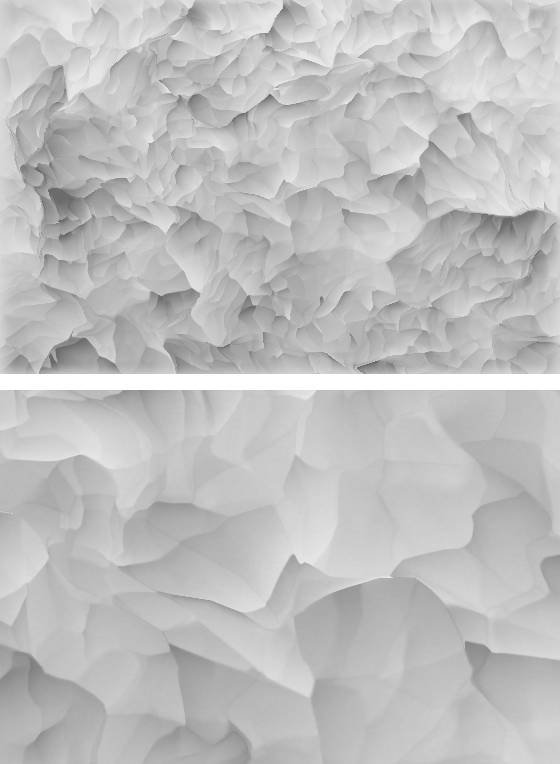
Top: the whole. Bottom: its middle third, enlarged.
Reproduce this texture procedurally as a WebGL 1 fragment shader.

```glsl
precision highp float;
// Crumpled grey paper lit from above: layers of cellular facets, each tilted
// and rolled about its own axis, are summed as slopes and shaded by a light.
// Zigzag shears kink the folds; layered sines vary how crumpled a patch is.

uniform vec2 u_resolution;

const int LAYERS = 5;
const vec2 LIGHT_DIR = vec2(-0.34, 0.94);
const float LOW_TONE = 0.705;
const float HIGH_TONE = 0.81;
const float BORDER_TONE = 0.865;

vec2 hash2(vec2 cell, float seed) {
  vec2 k = vec2(dot(cell, vec2(127.1, 311.7)), dot(cell, vec2(269.5, 183.3)));
  return fract(sin(k + seed * 17.31) * 43758.5);
}

mat2 turn(float angle) {
  float c = cos(angle), s = sin(angle);
  return mat2(c, s, -s, c);
}

// Straight-sided wave, so that sheared lines kink instead of curving.
float zigzag(float x) {
  return abs(fract(x) - 0.5);
}

vec2 kink(vec2 p) {
  float freq = 1.9;
  for (int i = 0; i < 4; i++) {
    p.x += 0.24 / freq * zigzag(freq * p.y + 0.37 * freq);
    p = turn(1.15) * p;
    freq *= 1.9;
  }
  return p;
}

// Smooth 0..1 variation over the sheet.
float patches(vec2 p, float seed) {
  float s = sin(p.x * 5.1 + seed * 2.3 + 1.7 * sin(p.y * 4.7 + seed));
  s += sin(p.y * 7.3 - p.x * 3.9 + seed * 4.7);
  return smoothstep(-1.5, 1.5, s);
}

// Cellular facets: xy is the blended slope, z is the crease strength.
vec3 facets(vec2 p, float sharpness, float seed) {
  vec2 base = floor(p);
  vec2 slope = vec2(0.0);
  float total = 0.0, peak = 0.0;
  for (int j = -1; j <= 1; j++) {
    for (int i = -1; i <= 1; i++) {
      vec2 cell = base + vec2(float(i), float(j));
      vec2 offset = p - cell - 0.06 - 0.88 * hash2(cell, seed);
      vec2 traits = hash2(cell, seed + 5.0);
      vec2 tilt = hash2(cell, seed + 9.0) - 0.5;
      // The facet rolls about one axis, most steeply beside its creases.
      vec2 axis = turn(6.283 * traits.y) * vec2(1.0, 0.0);
      float across = dot(offset, axis);
      vec2 roll = axis * across * (0.4 + 2.4 * abs(across));
      float reach = dot(offset, offset) + 0.12 * traits.x;
      float weight = exp(sharpness * (0.3 - reach));
      slope += weight * (0.6 * tilt - roll);
      total += weight;
      peak = max(peak, weight);
    }
  }
  return vec3(slope / total, 1.0 - peak / total);
}

// Sum of lit facet layers, from large folds to small wrinkles.
float crumple(vec2 p) {
  vec2 q = kink(p);
  vec2 stretch = vec2(0.7, 1.35);
  float scale = 3.1, strength = 0.1, light = 0.0;
  for (int i = 0; i < LAYERS; i++) {
    float seed = float(i) + 1.0;
    float rough = patches(p, seed);
    mat2 spin = turn(seed * 1.9);
    vec3 f = facets(spin * q * scale * stretch, mix(12.0, 70.0, rough), seed);
    float gain = strength * mix(0.35, 1.4, rough);
    // The kinked plane is turned by 4.6 in all, so the light turns with it.
    vec2 light_dir = spin * turn(4.6) * LIGHT_DIR;
    light += gain * (dot(f.xy, light_dir) - 0.4 * rough * f.z);
    // Larger folds displace the smaller ones, so wrinkles break along them.
    q += 0.13 / scale * f.xy * spin;
    scale *= 1.72;
    strength *= 0.91;
  }
  return light;
}

// Fine paper fibre.
float grain(vec2 p) {
  return hash2(floor(p * 340.0), 3.0).x - 0.5;
}

void main() {
  vec2 p = gl_FragCoord.xy / u_resolution.y;
  vec2 size = vec2(u_resolution.x / u_resolution.y, 1.0);

  // Broad light falls off toward the lower left.
  float tone = mix(LOW_TONE, HIGH_TONE, smoothstep(0.0, 1.0, p.y));
  tone += 0.025 * (p.x / size.x - 0.5);

  // Compressed highlights and deeper shadows.
  float light = crumple(p);
  tone += light - 1.6 * light * light;
  tone += 0.01 * grain(p);

  // Pale, faded rim of the sheet.
  vec2 rim = min(p, size - p);
  float inside = smoothstep(-0.03, 0.05, rim.x) * smoothstep(-0.03, 0.03, rim.y);
  tone = mix(BORDER_TONE, tone, inside);

  gl_FragColor = vec4(vec3(clamp(tone, 0.42, 0.9)), 1.0);
}
```
